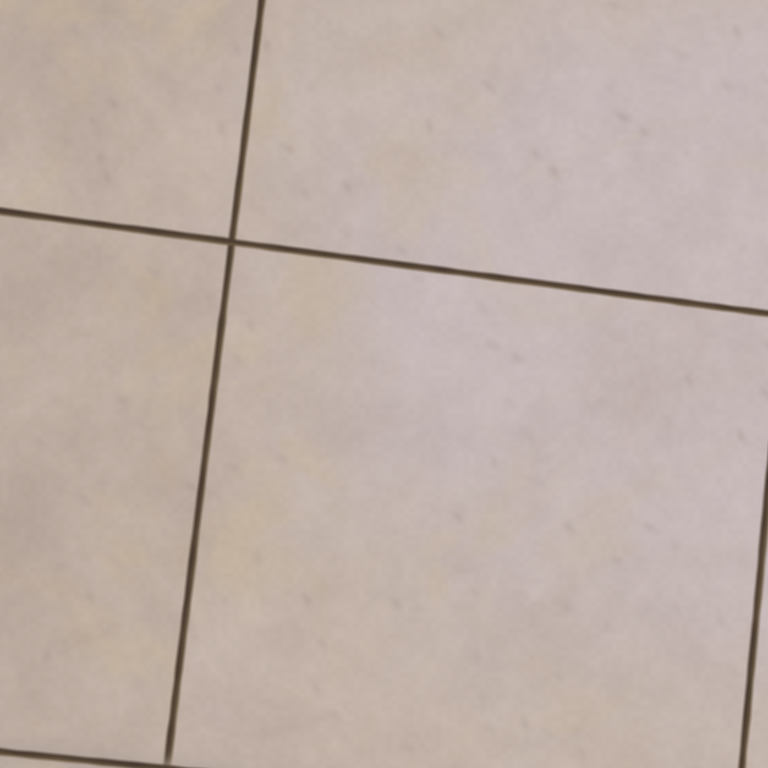
Reproduce this texture procedurally as a Shadertoy shader.

```glsl
// Large beige stone tiles with thin dark joints, seen slightly askew.
// Tile coordinates come from ratios of straight-line equations; layered sines
// mottle the stone, cellular flecks and fine grain add the wear.

const vec3 STONE_WARM = vec3(0.762, 0.700, 0.655);
const vec3 STONE_COOL = vec3(0.778, 0.724, 0.722);
const vec3 STONE_DARK = vec3(0.708, 0.643, 0.598);
const vec3 STAIN_YELLOW = vec3(0.780, 0.708, 0.590);
const vec3 FLECK_COLOR = vec3(0.640, 0.580, 0.555);
const vec3 JOINT_DARK = vec3(0.270, 0.215, 0.180);
const vec3 JOINT_TAN = vec3(0.440, 0.370, 0.270);
const vec3 DUST_COLOR = vec3(0.690, 0.640, 0.610);

const float TILE_SIZE = 0.71;
const float JOINT_HALF_WIDTH = 0.0044;
const float JOINT_SOFTNESS = 0.0031;
const float FLECK_CELLS = 28.0;
const float FLECK_DENSITY = 0.16;
const float GRAIN_SCALE = 140.0;
const float GRAIN_STRENGTH = 0.016;
const float CLOUD_STRENGTH = 0.016;

float hash(vec2 p) {
    vec3 q = fract(vec3(p.xyx) * 0.1031);
    q += dot(q, q.yzx + 33.33);
    return fract((q.x + q.y) * q.z);
}

float valueNoise(vec2 p) {
    vec2 cell = floor(p), f = fract(p);
    f = f * f * (3.0 - 2.0 * f);
    float low = mix(hash(cell), hash(cell + vec2(1, 0)), f.x);
    float high = mix(hash(cell + vec2(0, 1)), hash(cell + vec2(1, 1)), f.x);
    return mix(low, high, f.y);
}

// Warped, rotated sine layers, roughly -1 to 1
float mottle(vec2 p) {
    const mat2 turn = mat2(0.80, 0.60, -0.60, 0.80);
    float sum = 0.0, amplitude = 0.55;
    for (int i = 0; i < 5; i++) {
        p = turn * p * 1.75 + 0.7 * sin(p.yx * 1.3 + float(i));
        sum += amplitude * sin(p.x) * cos(p.y);
        amplitude *= 0.68;
    }
    return sum;
}

// Sparse, blurred, slanted marks, at most one in each cell
float flecks(vec2 p) {
    vec2 home = floor(p);
    float mark = 0.0;
    for (int y = -1; y <= 1; y++)
    for (int x = -1; x <= 1; x++) {
        vec2 cell = home + vec2(x, y);
        vec2 center = cell + vec2(hash(cell + 3.7), hash(cell + 19.1));
        float angle = -1.4 + 1.0 * hash(cell + 41.3);
        vec2 d = p - center, along = vec2(cos(angle), sin(angle));
        vec2 oval = vec2(dot(d, along) / 0.48, dot(d, vec2(-along.y, along.x)) / 0.27);
        float present = step(1.0 - FLECK_DENSITY, hash(cell + 7.9));
        mark = max(mark, present * hash(cell + 63.0) * exp(-3.0 * dot(oval, oval)));
    }
    return mark;
}

// Whole numbers fall on the joints
vec2 tileCoords(vec2 p) {
    float left = 0.302 + 0.1238 * (p.y - 0.685);
    float right = 0.966 + 0.0945 * p.y;
    float top = 0.725 - 0.1335 * p.x;
    float bottom = 0.021 - 0.100 * p.x;
    return vec2((p.x - left) / (right - left), (p.y - top) / (top - bottom));
}

vec3 stone(vec2 p, vec2 tileId) {
    float broad = mottle(p * 2.2 + tileId * 3.1);
    float medium = mottle(p * 8.0 + tileId * 5.3 + 8.0);
    float light = 1.0 - smoothstep(0.15, 0.72, length((p - vec2(0.90, 0.58)) * vec2(0.9, 1.0)));
    float cool = clamp(1.35 * light - 0.08 + 0.25 * broad + 0.28 * medium, 0.0, 1.0);
    vec3 color = mix(STONE_WARM, STONE_COOL, cool);

    float edge = 1.0 - smoothstep(0.0, 0.65, p.x);
    float shade = 0.50 * edge - 0.25 * broad + 0.38 * medium * (1.0 - 0.6 * light);
    color = mix(color, STONE_DARK, clamp(shade, 0.0, 0.9));
    float stain = smoothstep(0.10, 0.85, mottle(p * 6.5 + tileId * 2.0 + 21.0));
    color = mix(color, STAIN_YELLOW, 0.42 * stain * (1.0 - 0.6 * light));
    color = mix(color, FLECK_COLOR, 0.35 * flecks(p * FLECK_CELLS));

    float cloud = valueNoise(p * 30.0) + 0.7 * valueNoise(p * 62.0 + 9.0) - 0.85;
    float grain = valueNoise(p * GRAIN_SCALE) - 0.5;
    return color + CLOUD_STRENGTH * cloud + GRAIN_STRENGTH * grain;
}

void mainImage(out vec4 fragColor, in vec2 fragCoord) {
    vec2 p = fragCoord / iResolution.xy;
    vec2 grid = tileCoords(p);
    vec2 offset = (grid - round(grid)) * TILE_SIZE;
    vec3 color = stone(p, floor(grid));

    // Pale dust gathered along the lowest joint
    float lowJoint = 1.0 - step(0.5, abs(round(grid.y) + 1.0));
    float dust = lowJoint * exp(-pow(offset.y / 0.014, 2.0));
    color = mix(color, DUST_COLOR, dust * (0.35 + 0.5 * valueNoise(p * 75.0)));

    // Joints: dark on one side, tan on the other, uneven along their length
    float soft = max(JOINT_SOFTNESS, 0.8 / iResolution.y);
    float width = JOINT_HALF_WIDTH * (0.88 + 0.24 * valueNoise(p * 45.0));
    vec2 cover = 1.0 - smoothstep(width - soft, width + soft, abs(offset));
    cover.x *= 1.0 - 0.55 * dust;
    vec2 sunlit = smoothstep(-0.002, 0.005, vec2(offset.x, -offset.y));
    float wear = 0.30 * valueNoise(p * 40.0 + 5.0);
    color = mix(color, mix(JOINT_DARK, JOINT_TAN, 0.7 * sunlit.x + wear), cover.x);
    color = mix(color, mix(JOINT_DARK, JOINT_TAN, 0.7 * sunlit.y + wear), cover.y);
    fragColor = vec4(color, 1.0);
}
```
